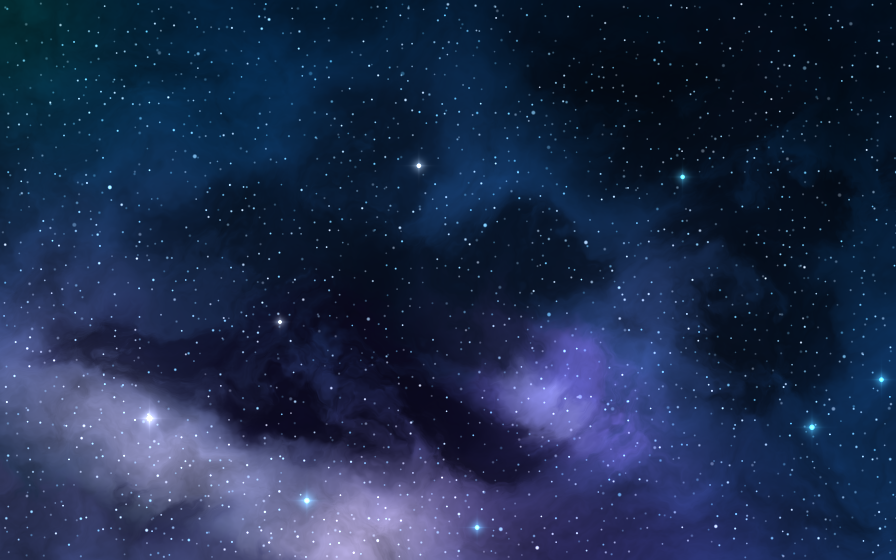
This texture is drawn by a Shadertoy shader. Its source:

```glsl
// Night sky with a violet nebula rising from the lower left under deep blue haze.
// Tilted Gaussian clouds, frayed by warped cellular noise, tint a blue gradient;
// jittered grids scatter the small stars and a short list sets the bright ones.

vec3 hash3(vec2 p) {
    vec3 q = fract(vec3(p.xyx) * vec3(0.1031, 0.1030, 0.0973));
    q += dot(q, q.yxz + 33.33);
    return fract((q.xxy + q.yzz) * q.zyx);
}

// Smooth cellular noise: one signed round kernel per cell
float cellNoise(vec2 p) {
    vec2 cell = floor(p), f = fract(p);
    float sum = 0.0;
    for (int y = -1; y <= 1; y++)
    for (int x = -1; x <= 1; x++) {
        vec2 o = vec2(x, y);
        vec3 h = hash3(cell + o + 57.0);
        vec2 d = o + h.xy - f;
        float k = max(0.0, 1.0 - dot(d, d));
        sum += (h.z * 2.0 - 1.0) * k * k * k;
    }
    return sum;
}

float fbm(vec2 p) {
    float sum = 0.0, gain = 1.0;
    for (int i = 0; i < 6; i++) {
        sum += gain * cellNoise(p);
        p = mat2(1.6, 1.2, -1.2, 1.6) * p + 7.3;
        gain *= 0.58;
    }
    return sum;
}

// Tilted Gaussian spot
float glow(vec2 p, vec2 center, vec2 radius, float tilt) {
    vec2 axis = vec2(cos(tilt), sin(tilt)), d = p - center;
    vec2 q = vec2(dot(d, axis), dot(d, vec2(-axis.y, axis.x))) / radius;
    return exp(-dot(q, q));
}

// Spot with an edge frayed by the noise value n
float cloud(vec2 p, vec2 center, vec2 radius, float tilt, float n) {
    return smoothstep(0.1, 0.95, glow(p, center, radius, tilt) * (1.0 + 0.85 * n));
}

vec3 nebula(vec2 p) {
    vec2 warp = vec2(fbm(p * 3.0 + 11.0), fbm(p * 3.0 + 29.0));
    vec2 q = p + 0.045 * warp;
    float n = fbm(p * 5.0 + warp * 0.5);
    float wisp = fbm(mat2(0.9, -0.4, 0.4, 0.9) * p * vec2(7.0, 11.0) + warp * 0.6 + 40.0);

    // Blue haze and the teal corner
    vec3 col = mix(vec3(0.045, 0.17, 0.32), vec3(0.012, 0.10, 0.19), smoothstep(0.15, 1.0, p.y));
    col = mix(col, vec3(0.02, 0.19, 0.34), 0.8 * glow(q, vec2(0.16, 0.80), vec2(0.40, 0.22), 0.0));
    col = mix(col, vec3(0.01, 0.19, 0.20), 0.8 * glow(p, vec2(0.0, 1.0), vec2(0.22, 0.25), 0.0));
    col = mix(col, vec3(0.08, 0.22, 0.40), 0.8 * glow(q, vec2(0.80, 0.65), vec2(0.26, 0.19), -0.6));
    col = mix(col, vec3(0.008, 0.035, 0.08), 0.85 * glow(q, vec2(1.38, 0.98), vec2(0.55, 0.22), -0.2));

    // Violet light on the left and along the bottom
    col = mix(col, vec3(0.23, 0.28, 0.49), 0.85 * glow(q, vec2(0.10, 0.40), vec2(0.34, 0.24), 0.0));
    col = mix(col, vec3(0.21, 0.18, 0.44), 0.95 * glow(q, vec2(0.90, 0.10), vec2(0.52, 0.26), -0.35));
    col = mix(col, vec3(0.56, 0.56, 0.73), 0.9 * glow(q, vec2(0.28, 0.18), vec2(0.30, 0.14), -0.4));
    col = mix(col, vec3(0.68, 0.64, 0.82), 0.9 * glow(q, vec2(0.62, 0.01), vec2(0.25, 0.12), 0.35));
    col = mix(col, vec3(0.21, 0.31, 0.57), 0.85 * glow(q, vec2(1.14, 0.37), vec2(0.15, 0.22), -0.35));
    col = mix(col, vec3(0.35, 0.34, 0.70), 0.9 * cloud(q, vec2(0.98, 0.33), vec2(0.23, 0.11), -0.75, n));
    col = mix(col, vec3(0.52, 0.53, 0.80), 0.6 * cloud(q, vec2(0.95, 0.34), vec2(0.12, 0.045), -0.9, wisp));

    // Dust over the upper sky and the right
    vec3 dust = vec3(0.012, 0.035, 0.075);
    col = mix(col, dust, 0.85 * cloud(q, vec2(1.25, 0.82), vec2(0.31, 0.16), -0.25, wisp));
    col = mix(col, dust, 0.80 * cloud(q, vec2(1.46, 0.64), vec2(0.28, 0.10), 0.35, wisp));
    col = mix(col, dust, 0.80 * cloud(q, vec2(1.34, 0.41), vec2(0.18, 0.18), 0.2, n));
    col = mix(col, dust, 0.60 * cloud(q, vec2(0.66, 0.74), vec2(0.13, 0.14), 0.3, n));
    col = mix(col, dust, 0.65 * cloud(q, vec2(0.47, 0.57), vec2(0.26, 0.13), -0.2, n));
    col = mix(col, dust, 0.75 * cloud(q, vec2(0.86, 0.51), vec2(0.28, 0.11), 0.15, n));

    // Dark heart of the nebula and its trailing lane
    vec3 soot = vec3(0.035, 0.03, 0.105);
    col = mix(col, soot, 0.65 * cloud(q, vec2(0.29, 0.40), vec2(0.20, 0.09), 0.1, wisp));
    col = mix(col, soot, 0.95 * cloud(q, vec2(0.60, 0.33), vec2(0.25, 0.17), -0.3, n));
    col = mix(col, soot, 0.80 * cloud(q, vec2(0.82, 0.24), vec2(0.20, 0.11), -0.3, n));
    col = mix(col, soot, 0.80 * cloud(q, vec2(0.53, 0.235), vec2(0.17, 0.03), -0.38, wisp));

    // Billows in the lower left corner
    float rise = 0.20 - 0.38 * p.x + 0.045 * n - p.y;
    col = mix(col, vec3(0.22, 0.23, 0.40), 0.75 * smoothstep(-0.015, 0.035, rise));
    col = mix(col, vec3(0.13, 0.14, 0.28), 0.7 * cloud(q, vec2(0.24, 0.09), vec2(0.13, 0.06), -0.3, wisp));
    return max(col * (1.0 + 0.20 * n + 0.13 * wisp), 0.0);
}

// Soft disc that never shrinks below a pixel
float disc(float d, float radius, float px) {
    return 1.0 - smoothstep(max(radius - px, 0.0), radius + px, d);
}

vec3 starGrid(vec2 p, float cells, float density, float radius, float px) {
    vec2 cell = floor(p * cells);
    vec3 h = hash3(cell + cells), k = hash3(cell + cells * 3.0 + 17.0);
    float d = length(p - (cell + 0.2 + 0.6 * h.xy) / cells);
    float light = disc(d, radius * (0.6 + 0.6 * k.x), px) * (0.25 + 0.75 * k.y * k.y);
    return mix(vec3(0.45, 0.85, 1.0), vec3(0.95, 0.97, 1.0), k.z) * light * step(h.z, density);
}

// Bright core, halo and a faint cross
float beacon(vec2 d, float size, float px) {
    float r = length(d), halo = 0.35 * exp(-r * r / (size * size * 5.0));
    vec2 ray = exp(-abs(d) / (size * 0.35)) * exp(-abs(d.yx) / (size * 2.0));
    return disc(r, size * 0.7, px) + halo + 0.3 * (ray.x + ray.y);
}

void mainImage(out vec4 fragColor, in vec2 fragCoord) {
    float px = 1.0 / iResolution.y;
    vec2 p = fragCoord * px;
    vec3 col = nebula(p);
    col += starGrid(p, 47.0, 0.48, 0.0013, px);
    col += starGrid(p, 31.0, 0.38, 0.0018, px);
    col += starGrid(p, 13.0, 0.25, 0.0028, px);

    // Position and size of the brightest stars
    vec3 bright[8] = vec3[8](
        vec3(0.748, 0.704, 0.005), vec3(0.267, 0.253, 0.006), vec3(0.500, 0.425, 0.004), vec3(1.450, 0.237, 0.006),
        vec3(1.219, 0.684, 0.005), vec3(0.548, 0.106, 0.006), vec3(0.852, 0.058, 0.005), vec3(1.574, 0.322, 0.005));
    for (int i = 0; i < 8; i++) {
        vec3 tint = mix(vec3(0.9, 0.95, 1.0), vec3(0.35, 0.85, 1.0), step(2.5, float(i)));
        col += tint * beacon(p - bright[i].xy, bright[i].z, px);
    }
    fragColor = vec4(min(col, 1.0), 1.0);
}
```
